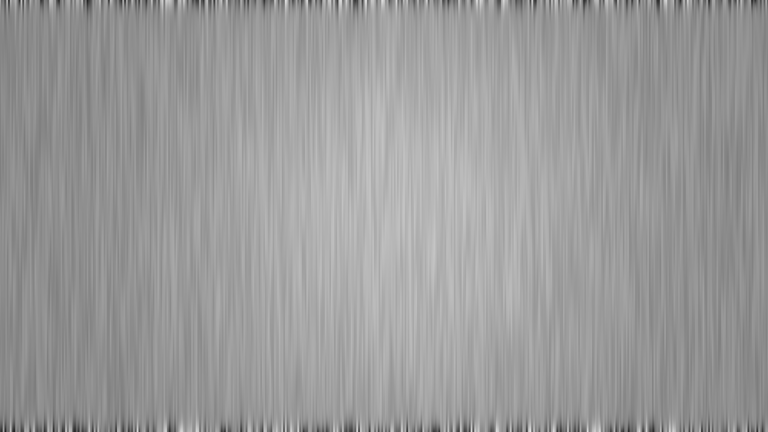
This texture is drawn by a Shadertoy shader. Its source:

```glsl
// Vertically brushed steel with a soft elliptical glow near the middle.
// Layered, stretched value noise makes the fine grain; short, tapering
// bristles fringe the upper and lower borders.
#define GLOW_CENTER vec2(0.525, 0.51)
#define GLOW_RADIUS vec2(0.51, 0.53)
#define BASE_GRAY 0.537
#define GLOW_GAIN 0.185
#define GRAIN_COLUMNS 500.0
#define GRAIN_ROWS 8.0
#define GRAIN_GAIN 0.15
#define FRINGE_COLUMNS 430.0
#define FRINGE_HEIGHT 0.021
#define FRINGE_GAIN 0.72

float hash(vec2 p) {
    vec3 q = fract(vec3(p.xyx) * 0.1031);
    q += dot(q, q.yzx + 33.33);
    return fract((q.x + q.y) * q.z);
}

// One column of noise, shifted vertically so that streak ends do not align
float columnNoise(float column, float y, float seed) {
    y += hash(vec2(column, seed)) * 17.0;
    float row = floor(y);
    float t = smoothstep(0.0, 1.0, y - row);
    return mix(hash(vec2(column, row + seed)),
               hash(vec2(column, row + 1.0 + seed)), t);
}

// Blend neighbouring columns into smooth vertical streaks
float streaks(vec2 p, float seed) {
    float column = floor(p.x);
    float t = smoothstep(0.0, 1.0, p.x - column);
    return mix(columnNoise(column, p.y, seed),
               columnNoise(column + 1.0, p.y, seed), t) - 0.5;
}

float brushedGrain(vec2 uv) {
    float sum = 0.0;
    float weight = 0.65;
    vec2 scale = vec2(GRAIN_COLUMNS, GRAIN_ROWS);
    for (int i = 0; i < 3; i++) {
        sum += weight * streaks(uv * scale, 31.0 + 47.0 * float(i));
        scale *= vec2(0.57, 0.85);
        weight *= 0.42;
    }
    return sum;
}

// Bristles taper away from the border over a length that varies by column
float borderFringe(vec2 uv) {
    float side = step(0.5, uv.y);
    float edge = min(uv.y, 1.0 - uv.y);
    vec2 p = vec2(uv.x * FRINGE_COLUMNS, 0.0);
    float reach = FRINGE_HEIGHT * (1.0 + 0.9 * streaks(p, 211.0 + side));
    float fade = exp(-pow(edge / reach, 1.4));
    return fade * (streaks(p, 307.0 + 60.0 * side) - 0.07);
}

void mainImage(out vec4 fragColor, in vec2 fragCoord) {
    vec2 uv = fragCoord / iResolution.xy;
    float aspect = iResolution.x / iResolution.y;

    // Broad light on the metal
    vec2 offset = (uv - GLOW_CENTER) * vec2(aspect, 1.0) / GLOW_RADIUS;
    float shade = BASE_GRAY + GLOW_GAIN * exp(-dot(offset, offset));

    // Fine grain and border bristles
    shade += GRAIN_GAIN * brushedGrain(uv);
    shade += FRINGE_GAIN * borderFringe(uv);

    fragColor = vec4(vec3(clamp(shade, 0.0, 1.0)), 1.0);
}
```
